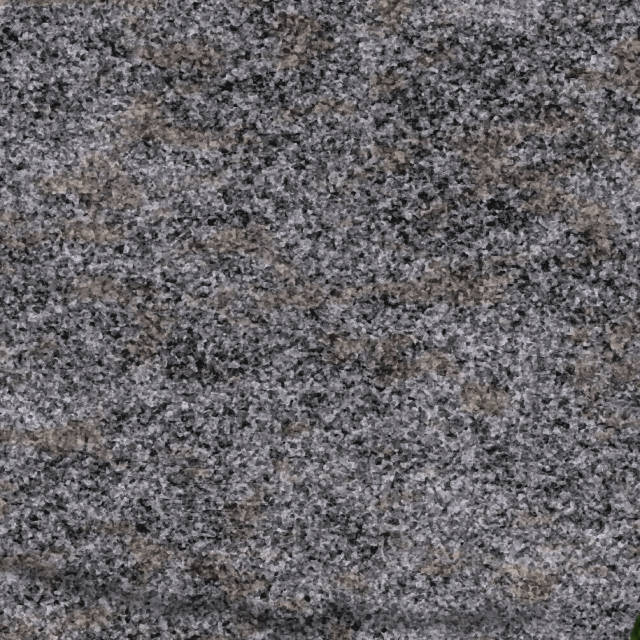
This texture is drawn by a three.js fragment shader. Its source:

```glsl
varying vec2 vUv;

float hash(vec2 p) {
  vec3 q = fract(vec3(p.xyx) * 0.1031);
  q += dot(q, q.yzx + 33.33);
  return fract((q.x + q.y) * q.z);
}

float noise(vec2 p) {
  vec2 cell = floor(p);
  vec2 f = fract(p);
  f = f * f * (3.0 - 2.0 * f);
  float low = mix(hash(cell), hash(cell + vec2(1.0, 0.0)), f.x);
  float high = mix(hash(cell + vec2(0.0, 1.0)), hash(cell + 1.0), f.x);
  return mix(low, high, f.y);
}

float fbm(vec2 p) {
  float sum = 0.0;
  float amplitude = 0.53;
  for (int i = 0; i < 4; i++) {
    sum += amplitude * noise(p);
    p = mat2(0.96, 0.28, -0.28, 0.96) * p * 2.03 + 17.3;
    amplitude *= 0.5;
  }
  return sum;
}

// Angular grains: a random tone per scattered seed, blended softly at the borders
float crystals(vec2 p) {
  vec2 cell = floor(p);
  float tone = 0.0;
  float total = 0.0;
  for (int y = -1; y <= 1; y++) {
    for (int x = -1; x <= 1; x++) {
      vec2 id = cell + vec2(x, y);
      vec2 seed = id + vec2(hash(id + 11.7), hash(id + 47.2));
      vec2 offset = p - seed;
      float weight = exp(-8.0 * dot(offset, offset)) + 1e-6;
      tone += weight * hash(id + 83.5);
      total += weight;
    }
  }
  return tone / total;
}

// Rough surface stretched sideways
float relief(vec2 p) {
  return fbm(p * vec2(13.0, 26.0) + 31.0);
}

void main() {
  vec2 uv = vUv;
  vec2 bent = uv + 0.03 * (vec2(noise(uv * 7.0), noise(uv * 7.0 + 40.0)) - 0.5);

  // Broad weathering and ledges lit from above
  float broad = fbm(bent * vec2(4.0, 7.0) + 5.0) - 0.5;
  float streak = fbm(bent * vec2(22.0, 42.0) + 60.0) - 0.5;
  float ledge = relief(bent) - relief(bent + vec2(0.002, 0.009));

  // Mineral grains in two sizes, slightly displaced to look ragged
  vec2 ragged = uv + 0.005 * (vec2(noise(uv * 160.0), noise(uv * 160.0 + 50.0)) - 0.5);
  float grain = 0.60 * crystals(ragged * vec2(155.0, 172.0))
              + 0.40 * crystals(uv * vec2(275.0, 300.0) + 90.0) - 0.5;
  float mica = noise(ragged * vec2(125.0, 175.0) + 22.0) - 0.4 * broad - 0.6 * streak;
  mica = smoothstep(0.60, 0.85, mica);

  float light = 0.445 + 0.70 * grain + 0.12 * broad + 0.15 * streak + 0.22 * ledge;
  light -= 0.17 * mica;

  // Thin broken cracks under the ledges
  float crack = abs(fbm(bent * vec2(6.0, 19.0) + 73.0) - 0.5);
  float broken = smoothstep(0.58, 0.76, noise(uv * vec2(10.0, 16.0) + 8.0));
  light -= 0.12 * broken * (1.0 - smoothstep(0.004, 0.02, crack));

  // Shadowed undercut along the foot
  float foot = 0.028 + 0.095 * exp(-5.5 * uv.x) + 0.025 * (noise(uv * vec2(11.0, 3.0)) - 0.5);
  foot += 0.02 * (noise(uv * vec2(34.0, 20.0)) - 0.5);
  float undercut = exp(-pow((uv.y - foot) / 0.019, 2.0));
  undercut *= 1.0 - smoothstep(0.78, 0.92, uv.x);
  light *= 1.0 - 0.38 * undercut;
  light *= 1.0 - 0.12 * smoothstep(0.03, -0.03, uv.y + 0.9 - uv.x);
  light = clamp(light, 0.08, 0.78);

  // Cool grey stone with small faint brown stains
  float stain = smoothstep(0.53, 0.76, fbm(bent * vec2(13.0, 24.0) + 140.0) + 0.35 * ledge);
  vec3 coolGrey = vec3(1.0, 0.983, 1.033);
  vec3 brown = vec3(1.0, 0.92, 0.87);
  vec3 color = light * mix(coolGrey, brown, 0.75 * stain);
  color = mix(color, vec3(0.40, 0.365, 0.345), 0.2 * stain);

  // Grass showing past the lower right corner
  float outside = uv.x - 0.983 - 0.42 * uv.y + 0.006 * (noise(uv * 70.0) - 0.5);
  vec3 grass = vec3(0.11, 0.17, 0.06) * (0.4 + 1.2 * noise(uv * vec2(190.0, 90.0)));
  color = mix(color, grass, smoothstep(-0.003, 0.003, outside));

  gl_FragColor = vec4(color, 1.0);
}
```
